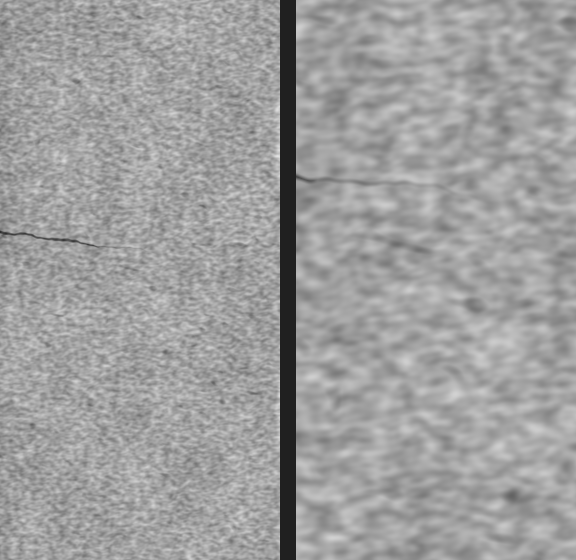
Left, the full canvas; right, a detail of the centre.
Give the GLSL for this texture, as a WebGL 2 fragment shader.

```glsl
#version 300 es
precision highp float;

#define BASE_GRAY 0.636
#define GRAIN_FREQ vec2(35.0, 60.0)
#define GRAIN_CONTRAST 0.19
#define FINE_CONTRAST 0.12
#define CLOUD_CONTRAST 0.075
#define SPECK_DEPTH 0.13
#define CRACK_START vec2(0.0, 1.173)
#define CRACK_SLOPE -0.132
#define CRACK_LENGTH 0.37
#define CRACK_HALF_WIDTH 0.0042
#define CRACK_DEPTH 0.36

uniform vec2 u_resolution;
out vec4 fragColor;

// Integer hash giving a unit gradient for each lattice cell
vec2 gradientAt(ivec2 cell) {
    uvec2 q = uvec2(cell + 4096);
    uint h = q.x * 1597334673u ^ q.y * 3812015801u;
    h = (h ^ (h >> 16)) * 2246822519u;
    h = (h ^ (h >> 13)) * 3266489917u;
    h ^= h >> 16;
    float angle = float(h & 65535u) / 65536.0 * 6.28318;
    return vec2(cos(angle), sin(angle));
}

float gradientNoise(vec2 p) {
    vec2 cell = floor(p);
    vec2 f = p - cell;
    ivec2 i = ivec2(cell);
    vec2 w = f * f * f * (f * (f * 6.0 - 15.0) + 10.0);
    float a = dot(gradientAt(i), f);
    float b = dot(gradientAt(i + ivec2(1, 0)), f - vec2(1, 0));
    float c = dot(gradientAt(i + ivec2(0, 1)), f - vec2(0, 1));
    float d = dot(gradientAt(i + ivec2(1, 1)), f - vec2(1, 1));
    return mix(mix(a, b, w.x), mix(c, d, w.x), w.y);
}

vec2 rotate(vec2 p, float angle) {
    float c = cos(angle), s = sin(angle);
    return vec2(c * p.x - s * p.y, s * p.x + c * p.y);
}

// Flattened grains, finer flecks and broad mottling
float concreteTone(vec2 p) {
    vec2 warp = 0.006 * vec2(gradientNoise(p * 17.0), gradientNoise(p * 17.0 + 71.3));
    vec2 q = p + warp;
    float grain = gradientNoise(rotate(q, 0.09) * GRAIN_FREQ);
    float fine = gradientNoise(rotate(q, -0.14) * GRAIN_FREQ * 1.65 + 37.7);
    float cloud = gradientNoise(p * vec2(11.0, 14.0) + 5.2)
                + 0.8 * gradientNoise(p * 3.7 + 19.4);
    float speckNoise = gradientNoise(rotate(q, 0.2) * GRAIN_FREQ * 0.62 + 113.1);
    float speck = smoothstep(0.34, 0.62, speckNoise);
    return GRAIN_CONTRAST * grain + FINE_CONTRAST * fine
         + CLOUD_CONTRAST * cloud - SPECK_DEPTH * speck;
}

// Dark tapering crack with a faint hairline beyond its tip
float crackMask(vec2 p) {
    float wobble = 0.014 * gradientNoise(vec2(p.x * 13.0, 8.37))
                 + 0.004 * gradientNoise(vec2(p.x * 47.0, 3.61));
    float offset = abs(p.y - CRACK_START.y - CRACK_SLOPE * (p.x - CRACK_START.x) - wobble);
    float soft = max(0.0035, 1.0 / u_resolution.x);
    float taper = 1.0 - 0.55 * smoothstep(0.6, 1.0, p.x / CRACK_LENGTH);
    float variation = 1.0 + 0.6 * gradientNoise(vec2(p.x * 24.0, 15.43));
    float halfWidth = CRACK_HALF_WIDTH * taper * variation;
    float body = 1.0 - smoothstep(halfWidth - soft, halfWidth + soft, offset);
    body *= 1.0 - smoothstep(CRACK_LENGTH - 0.025, CRACK_LENGTH, p.x);
    float hairline = 1.0 - smoothstep(0.0, soft * 1.3, offset);
    float fade = 1.0 - smoothstep(CRACK_LENGTH, CRACK_LENGTH * 1.7, p.x);
    return max(body, 0.32 * hairline * fade);
}

// Worn pale patches on the right edge and slight shade on the left
float edgeTone(vec2 p) {
    float reach = 0.025 + 0.02 * gradientNoise(vec2(2.7, p.y * 9.0));
    float patches = smoothstep(0.3, 0.9, sin(p.y * 6.6 - 2.0));
    float pale = smoothstep(1.0 - reach, 1.0, p.x) * patches;
    float shade = 1.0 - smoothstep(0.0, 0.06, p.x);
    return 0.12 * pale - 0.035 * shade;
}

void main() {
    vec2 p = gl_FragCoord.xy / u_resolution.x;
    float gray = BASE_GRAY + concreteTone(p) + edgeTone(p);
    gray -= CRACK_DEPTH * crackMask(p);
    fragColor = vec4(vec3(clamp(gray, 0.0, 1.0)), 1.0);
}
```
